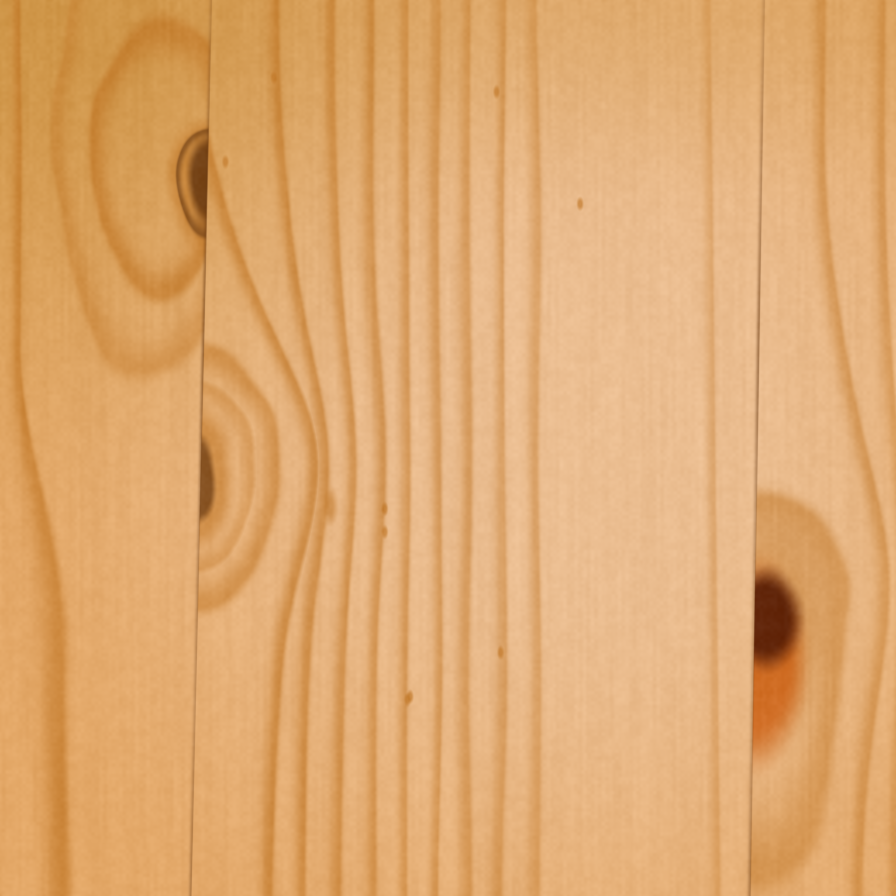
Write a three.js fragment shader that draws this texture.

```glsl
varying vec2 vUv;

const vec3 PALE = vec3(0.920, 0.742, 0.565);
const vec3 HONEY = vec3(0.890, 0.655, 0.400);
const vec3 OLIVE = vec3(0.770, 0.550, 0.220);
const vec3 GRAIN = vec3(0.755, 0.465, 0.150);
const vec3 UMBER = vec3(0.400, 0.215, 0.060);
const vec3 RUST = vec3(0.800, 0.360, 0.060);
const vec3 CHAR = vec3(0.330, 0.110, 0.020);

float hash(vec2 p) {
  vec3 q = fract(p.xyx * 0.1031);
  q += dot(q, q.yzx + 33.33);
  return fract((q.x + q.y) * q.z);
}

float noise(vec2 p) {
  vec2 i = floor(p), f = fract(p);
  f = f * f * (3.0 - 2.0 * f);
  return mix(mix(hash(i), hash(i + vec2(1, 0)), f.x),
             mix(hash(i + vec2(0, 1)), hash(i + vec2(1, 1)), f.x), f.y);
}

// Late wood line: soft on the inner side, crisp on the outer side
float strand(float offset, float width) {
  float w = width * (offset > 0.0 ? 0.55 : 1.5);
  return exp(-offset * offset / (w * w));
}

// Signed distance to an ellipse, roughly in canvas units
float ellipse(vec2 p, vec2 centre, vec2 radius) {
  return (length((p - centre) / radius) - 1.0) * radius.x;
}

float knotMask(vec2 p, vec2 centre, vec2 radius, float blur) {
  return 1.0 - smoothstep(-blur, blur, ellipse(p, centre, radius));
}

// Upright lines that bulge round a knot, less with each step away from it
float strands(vec2 p, float first, float gap, float count, float knotY, float bulge, float lean) {
  float sum = 0.0;
  float swell = bulge * exp(-pow((p.y - knotY) / 0.15, 2.0));
  float slope = lean * smoothstep(knotY, knotY + 0.5, p.y);
  for (float i = 0.0; i < 10.0; i++) {
    if (i >= count) break;
    float x = first + gap * i + 0.009 * (hash(vec2(i, 4.0)) - 0.5);
    x += swell * exp(-0.55 * i) - slope * exp(-1.1 * i);
    x += 0.007 * (noise(vec2(p.y * 4.0, i * 7.0)) - 0.5);
    float width = mix(0.0045, 0.0075, noise(vec2(p.y * 3.0, i * 5.0 + 2.0)));
    sum = max(sum, strand(p.x - x, width) * mix(0.62, 0.36, i / 9.0));
  }
  return sum;
}

vec3 leftBoard(vec3 wood, vec2 p, vec2 w) {
  float fall = 1.0 - smoothstep(0.28, 0.62, p.y);
  float wander = 0.02 + 0.05 * fall + 0.008 * (noise(vec2(p.y * 6.0, 3.0)) - 0.5);
  float lines = 0.65 * strand(p.x - wander, mix(0.005, 0.014, fall));
  lines = max(lines, 0.65 * strand(ellipse(w, vec2(0.18, 0.825), vec2(0.073, 0.148)), 0.009));
  lines = max(lines, 0.42 * strand(ellipse(w, vec2(0.165, 0.85), vec2(0.1, 0.265)), 0.008));
  wood = mix(wood, GRAIN, lines);
  vec2 knot = vec2(0.236, 0.795);
  wood = mix(wood, GRAIN, 0.55 * knotMask(w, knot, vec2(0.046, 0.07), 0.008));
  wood = mix(wood, UMBER, 0.6 * strand(ellipse(w, knot, vec2(0.036, 0.06)), 0.003));
  return mix(wood, UMBER, 0.85 * knotMask(w, knot, vec2(0.022, 0.048), 0.006));
}

vec3 middleBoard(vec3 wood, vec2 p, vec2 w) {
  vec2 knot = vec2(0.219, 0.467);
  float lines = strands(p, 0.305, 0.0365, 9.0, 0.48, 0.045, 0.09);
  lines = max(lines, 0.3 * strand(p.x - mix(0.802, 0.791, p.y), 0.005));
  lines = max(lines, 0.55 * strand(ellipse(w, knot, vec2(0.088, 0.142)), 0.01));
  lines = max(lines, 0.4 * strand(ellipse(w, knot, vec2(0.062, 0.1)), 0.007));
  wood = mix(wood, GRAIN, lines);
  wood = mix(wood, GRAIN, 0.6 * knotMask(w, knot, vec2(0.041, 0.072), 0.009));
  wood = mix(wood, UMBER, 0.7 * knotMask(w, knot, vec2(0.026, 0.046), 0.004));
  return mix(wood, GRAIN, 0.5 * knotMask(p, vec2(0.369, 0.435), vec2(0.006, 0.016), 0.004));
}

vec3 rightBoard(vec3 wood, vec2 p, vec2 w) {
  vec2 knot = vec2(0.85, 0.305);
  vec2 ringSize = vec2(0.09, w.y > knot.y ? 0.14 : 0.28);
  float lines = strands(p, 0.963, 0.04, 2.0, 0.35, 0.024, 0.045) * 0.75;
  lines = max(lines, 0.45 * strand(ellipse(w, knot, ringSize), 0.014));
  wood = mix(wood, GRAIN, lines);
  wood = mix(wood, GRAIN, 0.45 * knotMask(w, knot, vec2(0.07, 0.12), 0.03));
  wood = mix(wood, RUST, 0.75 * knotMask(w, knot - vec2(0.005, 0.045), vec2(0.05, 0.1), 0.016));
  return mix(wood, CHAR, 0.9 * knotMask(w, knot + vec2(0.005, 0.005), vec2(0.038, 0.05), 0.012));
}

void main() {
  vec2 p = vUv;
  vec2 warped = p + 0.014 * (vec2(noise(p * 17.0), noise(p * 17.0 + 40.0)) - 0.5);

  // Broad light and tint
  vec3 wood = mix(PALE, HONEY, smoothstep(0.12, 0.72, length((p - vec2(0.65, 0.52)) * vec2(1.0, 0.85))));
  wood = mix(wood, OLIVE, 0.6 * (1.0 - smoothstep(0.0, 0.65, length(p - vec2(0.0, 1.0)))));
  wood = mix(wood, OLIVE, 0.22 * smoothstep(0.75, 1.0, p.y));

  // Three boards
  float seamA = mix(0.213, 0.236, p.y), seamB = mix(0.837, 0.853, p.y);
  vec3 left = leftBoard(wood, p, warped);
  vec3 middle = middleBoard(wood, p, warped);
  vec3 right = rightBoard(wood, p, warped);
  wood = mix(left, middle, smoothstep(-0.001, 0.001, p.x - seamA));
  wood = mix(wood, right, smoothstep(-0.001, 0.001, p.x - seamB));
  float seam = max(strand(p.x - seamA, 0.0016), strand(p.x - seamB, 0.0018));
  wood = mix(wood, UMBER, seam * mix(0.15, 0.5, noise(vec2(p.y * 5.0, 9.0))));

  // Scattered resin specks
  for (float i = 0.0; i < 9.0; i++) {
    vec2 spot = vec2(mix(0.25, 0.8, hash(vec2(i, 11.0))), hash(vec2(i, 23.0)));
    wood = mix(wood, GRAIN, 0.65 * knotMask(p, spot, vec2(0.003, 0.006), 0.0018));
  }

  // Upright fibres and fine mottling
  float fibre = noise(p * vec2(230.0, 9.0)) + 0.6 * noise(p * vec2(45.0, 2.0)) - 0.8;
  float mottle = noise(p * 260.0) + noise(p * 110.0) - 1.0;
  wood += vec3(0.7, 0.9, 1.1) * (0.026 * fibre + 0.022 * mottle);
  gl_FragColor = vec4(wood, 1.0);
}
```
